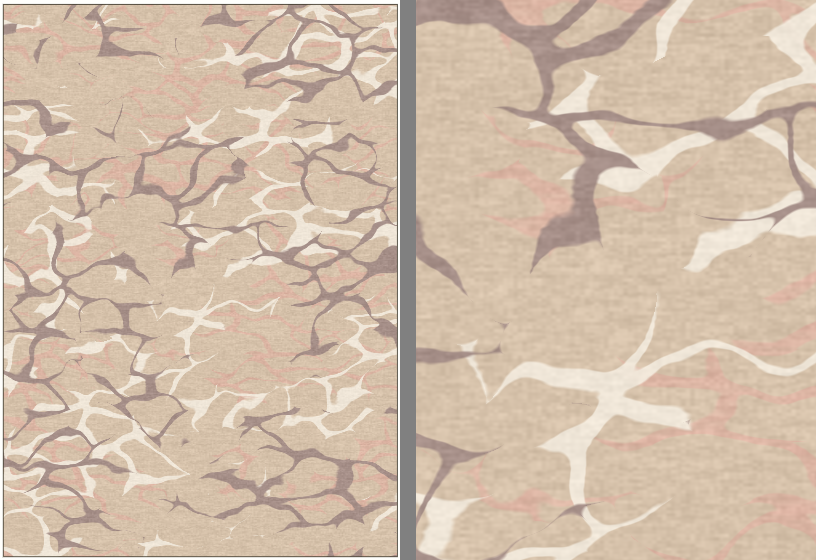
Left: the whole. Right: its middle third, enlarged.
Reproduce this pattern procedurally as a Shadertoy shader.

```glsl
// Woven rug with a camouflage of branching veins in rose, cream and mauve.
// Each vein layer is a warped Voronoi web broken up by noise, with rounded
// junctions and a swelling width; fine stretched noise adds the threads.

const vec3 SAND  = vec3(0.838, 0.758, 0.666);
const vec3 ROSE  = vec3(0.864, 0.698, 0.634);
const vec3 CREAM = vec3(0.943, 0.908, 0.854);
const vec3 MAUVE = vec3(0.645, 0.555, 0.530);
const vec3 PAPER = vec3(1.0, 1.0, 0.99);
const vec3 HEM   = vec3(0.25, 0.23, 0.18);

float hash21(vec2 p) {
    vec3 q = fract(p.xyx * 0.1031);
    q += dot(q, q.yzx + 33.33);
    return fract((q.x + q.y) * q.z);
}

vec2 hash22(vec2 p) {
    return vec2(hash21(p), hash21(p + 71.7));
}

// Value noise in -1..1
float noise(vec2 p) {
    vec2 i = floor(p), f = fract(p);
    f = f * f * (3.0 - 2.0 * f);
    float low  = mix(hash21(i), hash21(i + vec2(1, 0)), f.x);
    float high = mix(hash21(i + vec2(0, 1)), hash21(i + vec2(1, 1)), f.x);
    return 2.0 * mix(low, high, f.y) - 1.0;
}

vec2 noise2(vec2 p) {
    return vec2(noise(p), noise(p + 43.3));
}

float smoothMin(float a, float b, float k) {
    float h = max(k - abs(a - b), 0.0) / k;
    return min(a, b) - 0.25 * h * h * k;
}

// Distance to the kept edges of a Voronoi web with stretched cells
float webDistance(vec2 p, vec2 cell, float keep, float fillet, float seed) {
    vec2 q = p / cell, home = floor(q), f = q - home;
    vec2 nearId = vec2(0), toNear = vec2(0);
    float best = 100.0;
    for (int y = -1; y <= 1; y++)
    for (int x = -1; x <= 1; x++) {
        vec2 id = vec2(x, y);
        vec2 r = id + hash22(home + id + seed) - f;
        if (dot(r, r) < best) {
            best = dot(r, r);
            toNear = r;
            nearId = id;
        }
    }
    float d = 1.0;
    for (int y = -2; y <= 2; y++)
    for (int x = -2; x <= 2; x++) {
        vec2 id = nearId + vec2(x, y);
        vec2 r = id + hash22(home + id + seed) - f;
        vec2 gap = r - toNear;
        // The sum of both ids names the edge the same from either side
        float pick = hash21(2.0 * home + nearId + id + seed * 1.7);
        if (dot(gap, gap) > 1e-5 && pick < keep) {
            vec2 n = normalize(gap);
            float edge = dot(0.5 * (r + toNear), n) / length(n / cell);
            d = smoothMin(d, edge, fillet);
        }
    }
    return d;
}

// Coverage of one vein layer
float veins(vec2 p, vec2 cell, float halfWidth, float keep, float tilt, float seed, float soft) {
    vec2 w = p + 0.026 * noise2(p * 8.0 + seed)
               + 0.016 * noise2(p * 21.0 + seed * 1.3)
               + 0.005 * noise2(p * 48.0 + seed * 1.9);
    w = mat2(cos(tilt), -sin(tilt), sin(tilt), cos(tilt)) * w;
    float d = webDistance(w, cell, keep, halfWidth * 2.0, seed);
    d += 0.0005 * noise(p * vec2(150.0, 400.0) + seed);
    float patches = 0.42 * noise(p * vec2(5.0, 7.0) + seed * 2.1)
                  + 0.70 * noise(p * vec2(12.0, 16.0) + seed * 3.1);
    float presence = smoothstep(-0.42, 0.18, patches);
    float swell = 1.0 + 0.6 * noise(p * 26.0 + seed * 0.7);
    float width = mix(-halfWidth, halfWidth * swell, presence);
    return smoothstep(soft, -soft, d - width);
}

// Thread texture: fine rows, fine columns, grain and slow wear
float threads(vec2 p) {
    float rows = noise(p * vec2(90.0, 460.0));
    float columns = noise(p * vec2(430.0, 130.0) + 17.0);
    float grain = noise(p * vec2(350.0, 500.0) + 31.0);
    float wear = noise(p * vec2(22.0, 40.0) + 5.0);
    return 0.026 * rows + 0.012 * columns + 0.026 * grain + 0.005 * wear;
}

void mainImage(out vec4 fragColor, in vec2 fragCoord) {
    vec2 p = fragCoord / iResolution.y;
    float pixel = 1.0 / iResolution.y;
    float soft = max(0.7 * pixel, 0.0010);

    // Vein layers from bottom to top
    float rose  = veins(p, vec2(0.078, 0.037), 0.0038, 0.90, -0.12, 11.0, soft);
    float cream = veins(p, vec2(0.098, 0.052), 0.0053, 0.90, 0.22, 37.0, soft);
    float mauve = veins(p, vec2(0.108, 0.060), 0.0048, 0.90, 0.15, 83.0, soft);

    // Rose yarn lets the ground show between its rows
    float hatch = 0.82 + 0.18 * noise(p * vec2(60.0, 340.0) + 9.0);
    vec3 color = mix(SAND, ROSE, rose * hatch);
    color = mix(color, CREAM, cream * 0.96);
    color = mix(color, MAUVE, mauve * 0.97);
    color += threads(p) * mix(1.0, 0.6, cream);

    // Thin dark hem and pale margin
    vec2 size = vec2(iResolution.x / iResolution.y, 1.0);
    vec2 inset = min(p - vec2(0.005, 0.005), size - vec2(0.004, 0.007) - p);
    float inside = min(inset.x, inset.y);
    float hemSoft = 0.6 * pixel;
    color = mix(HEM, color, smoothstep(-hemSoft, hemSoft, inside - 0.0015));
    color = mix(PAPER, color, smoothstep(-hemSoft, hemSoft, inside));
    fragColor = vec4(clamp(color, 0.0, 1.0), 1.0);
}
```
